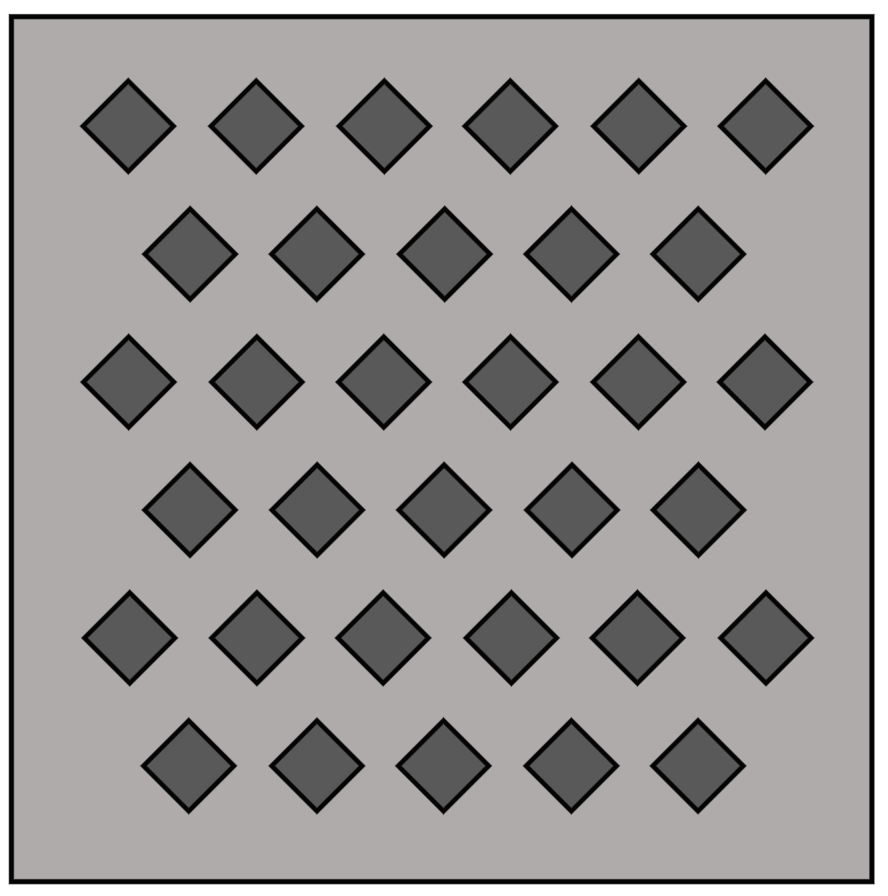
Reproduce this pattern procedurally as a Shadertoy shader.

```glsl
float hash(vec2 cell) {
    vec3 p = fract(cell.xyx * vec3(0.1031, 0.1030, 0.0973));
    p += dot(p, p.yzx + 33.33);
    return fract((p.x + p.y) * p.z);
}

float boxDistance(vec2 p, vec2 halfSize) {
    vec2 d = abs(p) - halfSize;
    return length(max(d, 0.0)) + min(max(d.x, d.y), 0.0);
}

float diamondDistance(vec2 p, float halfDiagonal) {
    return (abs(p.x) + abs(p.y) - halfDiagonal) * 0.7071;
}

// Coverage of the region where the distance is negative
float coverage(float distance, float softness) {
    return 1.0 - smoothstep(-softness, softness, distance);
}

void mainImage(out vec4 fragColor, in vec2 fragCoord) {
    vec2 uv = (fragCoord - 0.5 * iResolution.xy) / iResolution.y;
    float softness = 1.0 / iResolution.y;
    vec3 ink = vec3(0.015);

    // Framed panel on white
    float panel = boxDistance(uv - vec2(-0.0026, -0.0013), vec2(0.483, 0.4855));
    vec3 color = mix(vec3(1.0), ink, coverage(panel, softness));
    color = mix(color, vec3(0.688, 0.672, 0.668), coverage(panel + 0.0056, softness));

    // Alternating rows of five and six diamonds, counted from the bottom
    vec2 pitch = vec2(0.1421, 0.1428);
    float row = clamp(round((uv.y + 0.3548) / pitch.y), 0.0, 5.0);
    float wideRow = mod(row, 2.0);
    float rowStart = mix(-0.2839, -0.3516, wideRow);
    float column = clamp(round((uv.x - rowStart) / pitch.x), 0.0, 4.0 + wideRow);
    vec2 center = vec2(rowStart, -0.3548) + vec2(column, row) * pitch;

    // Slight sideways placement error
    center.x += (hash(vec2(column, row)) - 0.5) * 0.002;

    float diamond = diamondDistance(uv - center, 0.0542);
    color = mix(color, ink, coverage(diamond, softness));
    color = mix(color, vec3(0.35), coverage(diamond + 0.0052, softness));

    fragColor = vec4(color, 1.0);
}
```
